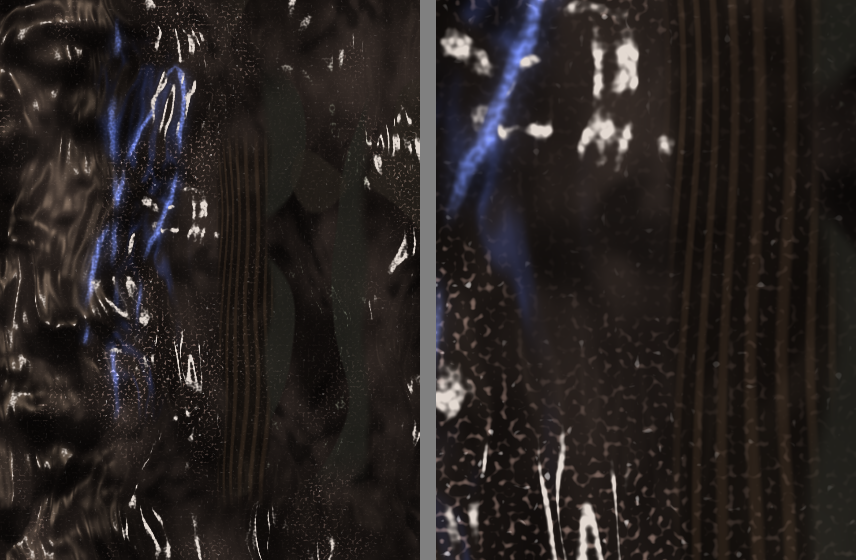
Left: the whole. Right: its middle third, enlarged.
Write a WebGL 1 fragment shader that draws this texture.

```glsl
precision highp float;
// Dark crumpled glossy vinyl: vertical folds, broken glints, blue strands and dusty sparkle.
uniform vec2 u_resolution;

float hash(vec2 p) {
  return fract(sin(dot(p, vec2(127.1, 311.7))) * 43758.5);
}

vec2 gradient(vec2 cell) {
  float angle = 6.2832 * hash(cell);
  return vec2(cos(angle), sin(angle));
}

// Gradient noise, roughly -0.7 to 0.7
float noise(vec2 p) {
  vec2 i = floor(p), f = fract(p);
  vec2 u = f * f * f * (f * (f * 6.0 - 15.0) + 10.0);
  vec2 e = vec2(1.0, 0.0);
  float low = mix(dot(gradient(i), f), dot(gradient(i + e), f - e), u.x);
  float high = mix(dot(gradient(i + e.yx), f - e.yx), dot(gradient(i + 1.0), f - 1.0), u.x);
  return mix(low, high, u.y);
}

float fbm(vec2 p) {
  float sum = 0.0, amp = 0.6;
  for (int i = 0; i < 4; i++) {
    sum += amp * noise(p);
    p = p * 2.03 + 17.3;
    amp *= 0.5;
  }
  return sum;
}

// Soft vertical band between two x positions
float band(float x, float left, float right, float blur) {
  return smoothstep(left - blur, left + blur, x) * (1.0 - smoothstep(right - blur, right + blur, x));
}

// Surface height: tall folds, squarer crumples towards the left
float height(vec2 p) {
  vec2 w = p + 0.05 * vec2(noise(p * vec2(6.0, 5.0)), noise(p * 5.0 + 9.0));
  float crumple = 1.0 - smoothstep(0.1, 0.28, p.x);
  float h = noise(w * vec2(9.0, 3.5)) + 0.45 * noise(w * vec2(18.0, 8.0) + 5.0);
  h += 0.6 * crumple * noise(w * vec2(8.0, 13.0) + 31.0);
  return h + 0.14 * noise(w * vec2(42.0, 20.0) + 3.0);
}

// Reflection of one lamp, strongest where the slope faces it
float lamp(vec2 slope, vec2 facing, float radius) {
  vec2 d = (slope - facing) / radius;
  return exp(-dot(d, d));
}

// Thin bright core with a faint halo
float strand(float d) {
  d = abs(d);
  return 0.8 * (1.0 - smoothstep(0.001, 0.007, d)) + 0.3 * exp(-d * d * 6000.0);
}

void main() {
  vec2 p = gl_FragCoord.xy / u_resolution.y;
  vec2 uv = gl_FragCoord.xy / u_resolution;
  float wobble = noise(p * vec2(9.0, 6.0) + 40.0);
  float x = uv.x + 0.035 * wobble;

  float h = height(p);
  vec2 e = vec2(0.002, 0.0);
  vec2 slope = vec2(height(p + e) - h, height(p + e.yx) - h) / (e.x * 9.0);

  // Regions across the sheet
  float leftSide = 1.0 - smoothstep(0.18, 0.34, x);
  float grooves = band(x, 0.52, 0.64, 0.012) * band(uv.y, 0.12, 0.74, 0.04);
  float panels = band(x, 0.63, 0.87, 0.015) * band(uv.y, 0.16, 0.86, 0.05);

  // Murky base with dark hollows
  vec3 col = mix(vec3(0.055, 0.042, 0.037), vec3(0.19, 0.155, 0.14),
                 smoothstep(-0.3, 0.45, fbm(p * vec2(7.0, 4.0) + 2.0)));
  col *= 1.0 - 0.45 * smoothstep(0.2, 1.0, -slope.y);

  // Flat green-grey panels with crisp curved outlines
  float sheet = noise(p * vec2(8.0, 3.0) + 0.1 * wobble + 70.0);
  col = mix(col, vec3(0.135, 0.135, 0.115), 0.8 * panels * smoothstep(-0.12, -0.08, sheet));
  float rim = smoothstep(0.25, 0.28, noise(p * vec2(6.0, 5.0) + 83.0));
  col = mix(col, vec3(0.16, 0.14, 0.115), 0.6 * rim * smoothstep(0.5, 0.6, uv.x));

  // Fine wavy vertical grooves
  float lines = sin(6.2832 * (p.x * 75.0 + 2.2 * noise(p * vec2(11.0, 4.0) + 12.0)));
  vec3 grooveTint = mix(vec3(0.06, 0.045, 0.035), vec3(0.17, 0.125, 0.09), smoothstep(-0.2, 1.0, lines));
  col = mix(col, grooveTint, 0.75 * grooves);

  // Dusty patches of fine sparkle
  float grain = noise(p * 215.0);
  float dust = smoothstep(0.0, 0.35, fbm(p * vec2(6.0, 4.5) + 55.0) + 0.12 * band(x, 0.3, 0.55, 0.1));
  dust *= 1.0 - 0.7 * max(grooves, panels);
  col += vec3(0.34, 0.28, 0.26) * smoothstep(0.05, 0.6, grain) * (0.1 + dust);
  col += 0.45 * smoothstep(0.4, 0.6, noise(p * 150.0 + 8.0)) * (0.2 + dust);

  // Silky brown sheen on the crumpled side
  float sheen = lamp(slope, vec2(0.5, 0.7), 0.55) + 0.6 * lamp(slope, vec2(-0.8, 0.3), 0.5);
  col += vec3(0.36, 0.31, 0.26) * sheen * (0.12 + 0.75 * leftSide) * (1.0 - 0.7 * panels);

  // Blue strands: a drooping arch and a broken line beside it
  float bend = p.x + 0.022 * wobble + 0.006 * noise(p * 32.0);
  float middle = mix(0.195, 0.31, smoothstep(0.38, 0.9, p.y));
  float halfWidth = 0.046 * sqrt(clamp((0.88 - p.y) * 6.0, 0.0, 1.0));
  float arch = strand(abs(bend - middle) - halfWidth) * band(p.y, 0.39, 0.88, 0.012);
  float side = strand(bend - 0.205) * band(p.y, 0.27, 0.95, 0.03);
  float breaks = smoothstep(-0.25, 0.2, noise(p * vec2(14.0, 11.0) + 21.0));
  float blue = (arch + 0.8 * side) * breaks;
  col += vec3(0.3, 0.38, 0.68) * blue * (0.85 + 0.5 * grain);
  float coolHaze = band(x, 0.26, 0.43, 0.03) * band(uv.y, 0.28, 0.9, 0.05);
  col += vec3(0.06, 0.09, 0.2) * coolHaze * lamp(slope, vec2(-0.3, -0.4), 0.5);

  // Sharp white glints, broken up by grain
  float glint = lamp(slope, vec2(0.75, 0.45), 0.36) + lamp(slope, vec2(-0.95, 0.1), 0.34);
  float scatter = smoothstep(-0.12, 0.22, noise(p * vec2(8.0, 6.0) + 91.0));
  scatter *= (1.0 - 0.65 * panels) * (1.0 - 0.8 * grooves) * (1.0 - 0.35 * leftSide);
  float shine = smoothstep(0.2, 0.85, glint * scatter * (1.0 + 0.7 * grain));
  vec3 glintTint = mix(vec3(0.89, 0.85, 0.82), vec3(0.6, 0.72, 0.56), 0.6 * panels);
  col = mix(col, glintTint, shine);

  gl_FragColor = vec4(clamp(col, 0.0, 0.95), 1.0);
}
```
